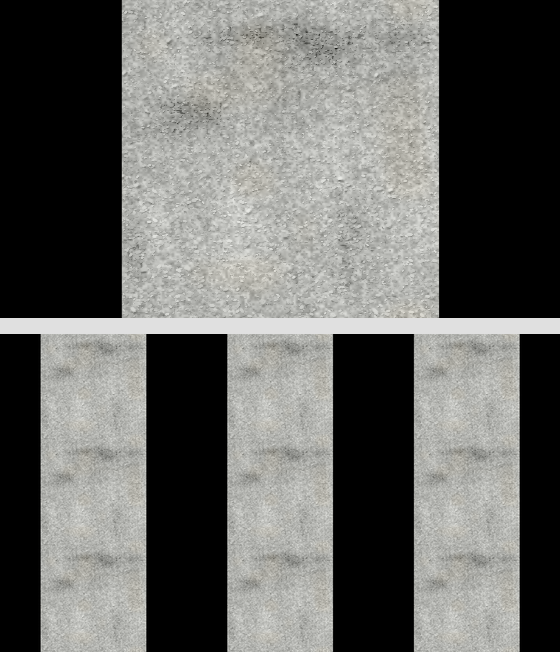
Top: one tile. Bottom: repeated 3 by 3.
A Shadertoy shader for this texture:

```glsl
// Worn grey gravel road with loose dark patches, between plain black side bars.

const float TAU = 6.2831853;
const vec2 ROAD_EDGES = vec2(0.2175, 0.784);

float hash(vec2 p, float seed) {
    return fract(sin(dot(p, vec2(127.1, 311.7)) + seed * 74.7) * 43758.5453);
}

// Value noise that wraps after a whole number of cells.
float noise(vec2 uv, vec2 cells, float seed) {
    vec2 p = uv * cells;
    vec2 i = floor(p);
    vec2 f = fract(p);
    f = f * f * (3.0 - 2.0 * f);
    vec2 a = mod(i, cells);
    vec2 b = mod(i + 1.0, cells);
    float low = mix(hash(a, seed), hash(vec2(b.x, a.y), seed), f.x);
    float high = mix(hash(vec2(a.x, b.y), seed), hash(b, seed), f.x);
    return mix(low, high, f.y);
}

// Soft elliptical spot, wrapped around the canvas edges.
float spot(vec2 uv, vec2 center, vec2 radius) {
    vec2 d = (fract(uv - center + 0.5) - 0.5) / radius;
    return exp(-dot(d, d));
}

// Areas of loose, shadowed gravel.
float looseGravel(vec2 uv) {
    float broken = 0.55 + 0.9 * noise(uv, vec2(36.0, 22.0), 3.0);
    float area = 0.75 * spot(uv, vec2(0.47, 0.885), vec2(0.13, 0.035))
               + 0.85 * spot(uv, vec2(0.575, 0.83), vec2(0.055, 0.06))
               + 1.00 * spot(uv, vec2(0.335, 0.635), vec2(0.065, 0.06))
               + 0.50 * spot(uv, vec2(0.70, 0.89), vec2(0.08, 0.04))
               + 0.45 * spot(uv, vec2(0.62, 0.22), vec2(0.035, 0.13))
               + 0.35 * spot(uv, vec2(0.25, 0.22), vec2(0.035, 0.10));
    return min(area * broken, 1.0);
}

float chipDistance(vec2 q, float angle) {
    float c = cos(angle), s = sin(angle);
    q = abs(mat2(c, -s, s, c) * q * vec2(1.0, 1.25));
    return max(q.y * 1.2, q.x * 0.8 + q.y * 0.5);
}

// Lays one grid of angular chips, each with a small shadow, over a shade.
float layChips(float shade, vec2 uv, vec2 cells, float coverage,
               vec2 sizes, vec2 tones, float shadowDepth, float seed) {
    vec2 p = uv * cells;
    vec2 base = floor(p);
    for (int y = -1; y <= 1; y++)
    for (int x = -1; x <= 1; x++) {
        vec2 cell = base + vec2(x, y);
        vec2 id = mod(cell, cells);
        // Chips are larger towards the near, lower part of the road.
        float nearness = 0.5 + 0.5 * cos(TAU * (id.y / cells.y - 0.2));
        float present = step(hash(id, seed), coverage);
        vec2 jitter = vec2(hash(id, seed + 1.0), hash(id, seed + 2.0));
        vec2 q = p - cell - mix(vec2(0.2), vec2(0.8), jitter);
        float size = mix(sizes.x, sizes.y, hash(id, seed + 3.0)) * mix(0.8, 1.1, nearness);
        float angle = (hash(id, seed + 4.0) - 0.5) * 2.0;
        float tone = mix(tones.x, tones.y, hash(id, seed + 5.0));
        float body = 1.0 - smoothstep(size - 0.11, size + 0.11, chipDistance(q, angle));
        vec2 shadowPos = q + vec2(-0.10, 0.20);
        float shadow = 1.0 - smoothstep(size - 0.14, size + 0.14, chipDistance(shadowPos, angle));
        shade -= present * shadowDepth * shadow * (1.0 - body);
        shade = mix(shade, tone + 0.03 * q.y, present * body);
    }
    return shade;
}

float roadShade(vec2 uv, float loose) {
    // Fine ground grain
    float shade = 0.70;
    shade += 0.16 * (noise(uv, vec2(230.0, 140.0), 11.0) - 0.5);
    shade += 0.14 * (noise(uv, vec2(120.0, 80.0), 12.0) - 0.5);

    // Small chips, flat chips and a few pale flakes
    float depth = 0.08 + 0.14 * loose;
    shade = layChips(shade, uv, vec2(156.0, 98.0), 0.50, vec2(0.20, 0.42),
                     vec2(0.60, 0.83), depth, 20.0);
    shade = layChips(shade, uv, vec2(96.0, 64.0), 0.36, vec2(0.18, 0.42),
                     vec2(0.63, 0.83), depth, 30.0);
    shade = layChips(shade, uv, vec2(44.0, 28.0), 0.04, vec2(0.16, 0.26),
                     vec2(0.72, 0.88), 0.15, 40.0);

    // Dark pits between the chips
    float pits = smoothstep(0.76, 0.96, noise(uv, vec2(170.0, 118.0), 50.0));
    shade -= pits * (0.09 + 0.20 * loose);

    // Wheel streaks and broad wear
    shade += 0.06 * (noise(uv, vec2(22.0, 4.0), 60.0) - 0.5);
    shade += 0.05 * (noise(uv, vec2(14.0, 9.0), 61.0) - 0.5);
    shade += 0.015 * cos(TAU * (uv.y - 0.3));
    return shade - 0.12 * loose + 0.015;
}

void mainImage(out vec4 fragColor, in vec2 fragCoord) {
    vec2 uv = fragCoord / iResolution.xy;
    float shade = roadShade(uv, looseGravel(uv));

    // Neutral stone with faint dusty patches
    float dust = smoothstep(0.5, 0.9, noise(uv, vec2(11.0, 7.0), 70.0));
    vec3 stone = shade + vec3(0.0, 0.004, -0.012);
    stone += dust * vec3(0.012, 0.002, -0.014);

    // Black side bars
    float soft = 0.7 / iResolution.x;
    float road = smoothstep(ROAD_EDGES.x - soft, ROAD_EDGES.x + soft, uv.x)
               * (1.0 - smoothstep(ROAD_EDGES.y - soft, ROAD_EDGES.y + soft, uv.x));
    fragColor = vec4(clamp(stone, 0.0, 1.0) * road, 1.0);
}
```
